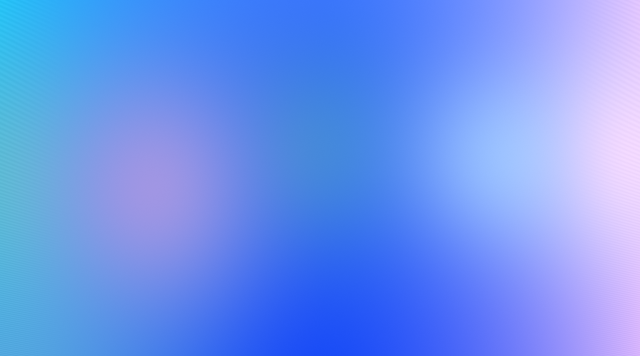
This background is drawn by a Shadertoy shader. Its source:

```glsl
// Soft blue backdrop with cyan, violet, sky and pale pink glows and faintly ribbed sides.

float hash(vec2 p) {
    return fract(sin(dot(p, vec2(127.1, 311.7))) * 43758.5453);
}

// Elliptical falloff: 1 at the centre, fading by the given size
float glow(vec2 uv, vec2 centre, vec2 size) {
    vec2 d = (uv - centre) / size;
    return exp(-dot(d, d));
}

void mainImage(out vec4 fragColor, in vec2 fragCoord) {
    vec2 uv = fragCoord / iResolution.xy;

    // Horizontal ramps along the top and bottom, blended by height
    float leftHalf = clamp(1.0 - 2.0 * uv.x, 0.0, 1.0);
    float rightRamp = pow(clamp(2.0 * uv.x - 1.0, 0.0, 1.0), 1.6);
    vec3 top = mix(vec3(0.22, 0.45, 1.00), vec3(0.12, 0.77, 0.98), pow(leftHalf, 1.7));
    top = mix(top, vec3(0.88, 0.76, 1.00), rightRamp);
    vec3 bottom = mix(vec3(0.09, 0.29, 0.97), vec3(0.31, 0.65, 0.88), smoothstep(0.0, 1.0, leftHalf));
    bottom = mix(bottom, vec3(0.84, 0.70, 0.99), rightRamp);
    vec3 color = mix(bottom, top, uv.y);

    // Muted teal through the centre and at the left edge
    color = mix(color, vec3(0.25, 0.57, 0.80), 0.75 * glow(uv, vec2(0.49, 0.58), vec2(0.15, 0.29)));
    color = mix(color, vec3(0.35, 0.76, 0.80), 0.80 * glow(uv, vec2(0.00, 0.50), vec2(0.14, 0.33)));

    // Violet on the left, sky blue and pale pink on the right
    color = mix(color, vec3(0.64, 0.59, 0.89), 0.97 * glow(uv, vec2(0.24, 0.47), vec2(0.17, 0.35)));
    color = mix(color, vec3(0.59, 0.77, 1.00), 0.95 * glow(uv, vec2(0.81, 0.56), vec2(0.17, 0.27)));
    color = mix(color, vec3(0.95, 0.85, 1.00), glow(uv, vec2(1.00, 0.57), vec2(0.14, 0.32)));

    // Fine curved ribs that fade in towards both sides
    float side = smoothstep(0.38, 0.50, abs(uv.x - 0.5));
    float bend = 0.12 * sin(4.0 * uv.y) + 0.5 * uv.x;
    color += 0.012 * side * sin(6.2832 * 120.0 * (uv.y + bend));

    // Light grain hides banding
    color += (hash(uv) - 0.5) / 255.0;
    fragColor = vec4(clamp(color, 0.0, 1.0), 1.0);
}
```
